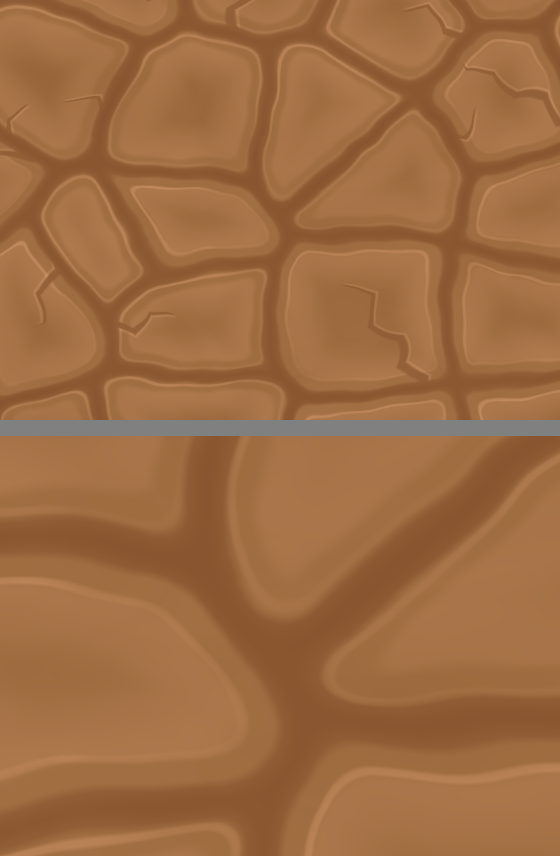
Top, the full canvas; bottom, a detail of the centre.
This texture is drawn by a Shadertoy shader. Its source:

```glsl
// Hand-painted cracked clay: rounded stones with chipped rims, split by dark grooves.

const vec3 DARK_CLAY  = vec3(0.55, 0.35, 0.20);
const vec3 MID_CLAY   = vec3(0.62, 0.42, 0.25);
const vec3 LIGHT_CLAY = vec3(0.68, 0.47, 0.30);
const vec2 STONES = vec2(2.9, 3.2);      // stones per canvas height
const float JITTER = 0.86;               // irregularity of the stones
const float ROUNDING = 0.08;             // softness of stone corners
const float GROOVE = 0.055;              // half width of the grooves
const float BEVEL = 0.125;               // where the flat face begins
const float RIM_WIDTH = 0.010;           // half width of the light edge strokes
const float RIM_LIGHT = 1.5;
const float CRACK_WIDTH = 0.030;
const vec2 LIGHT_DIR = vec2(-0.5, 0.85);

vec2 hash2(vec2 p) {
    return fract(sin(vec2(dot(p, vec2(127.1, 311.7)),
                          dot(p, vec2(269.5, 183.3)))) * 43758.5);
}

mat2 rotation(float a) {
    return mat2(cos(a), sin(a), -sin(a), cos(a));
}

// Layered, warped sines: soft brush-like variation in about -1..1
float brush(vec2 p) {
    float sum = 0.0, amp = 0.6;
    for (int i = 0; i < 5; i++) {
        p = rotation(1.1) * p * 1.65 + 0.8 * sin(p.yx * 1.2 + float(i));
        sum += amp * sin(p.x) * cos(p.y * 0.8);
        amp *= 0.62;
    }
    return sum;
}

float smoothMin(float a, float b, float k) {
    float h = max(k - abs(a - b), 0.0) / k;
    return min(a, b) - h * h * k * 0.25;
}

vec2 seedOf(vec2 cell) {
    return cell + 0.5 + JITTER * (hash2(cell) - 0.5);
}

// Distance to the stone border; also gives the stone's cell and local position
float stoneBorder(vec2 p, out vec2 cell, out vec2 local) {
    float nearest = 9.0;
    vec2 base = floor(p);
    for (int j = -1; j <= 1; j++)
    for (int i = -1; i <= 1; i++) {
        vec2 c = base + vec2(i, j);
        vec2 r = p - seedOf(c);
        float d = dot(r, r);
        if (d < nearest) { nearest = d; cell = c; local = r; }
    }
    float border = 1.0;
    vec2 seed = seedOf(cell);
    for (int j = -2; j <= 2; j++)
    for (int i = -2; i <= 2; i++) {
        if (i == 0 && j == 0) continue;
        vec2 toOther = seedOf(cell + vec2(i, j)) - seed;
        float d = dot(0.5 * toOther - local, normalize(toOther));
        border = smoothMin(border, d, ROUNDING);
    }
    return border;
}

// Zigzag crack running in from the border: x = dark core, y = lit lip
vec2 crack(vec2 local, vec2 rnd) {
    vec2 q = rotation(rnd.x * 6.283) * local;
    float tip = mix(-0.45, 0.32, rnd.y);
    float zigzag = 0.24 * (abs(fract(q.x * 2.7 + rnd.x * 7.0) - 0.5) - 0.25)
                 + 0.03 * sin(q.x * 13.0 + rnd.y * 9.0);
    float side = q.y - zigzag;
    float width = 0.004 + CRACK_WIDTH * smoothstep(tip, tip + 0.6, q.x);
    float along = smoothstep(tip, tip + 0.06, q.x);
    float core = 1.0 - smoothstep(width * 0.6, width + 0.012, abs(side));
    float lip = 1.0 - smoothstep(0.004, 0.018, abs(side - width - 0.014));
    return along * vec2(core, lip);
}

void mainImage(out vec4 fragColor, in vec2 fragCoord) {
    vec2 p = fragCoord / iResolution.y * STONES + vec2(3.0, 7.0);

    // Wobble the outlines
    vec2 wobble = sin(p.yx * 5.0 + 1.5 * sin(p * 3.1)) * 0.030
                + sin(p.yx * 17.0 + 2.0 * sin(p * 9.0)) * 0.007;
    vec2 cell, local;
    float d = stoneBorder(p + wobble, cell, local);
    vec2 rnd = hash2(cell + 41.0);
    float blotch = brush(p * 1.3);
    float strokes = brush(p * vec2(2.6, 3.4) + 20.0);

    // Stone face: bright near the rim, darker towards the middle
    float face = mix(0.85, -0.20, smoothstep(0.14, 0.46, d + 0.09 * blotch));
    face += 0.30 * blotch + 0.20 * strokes;
    float bevel = 0.12 + 0.20 * strokes;
    float tone = mix(bevel, face, smoothstep(BEVEL - 0.02, BEVEL + 0.025, d + 0.012 * strokes));

    // Cracks in some stones
    float cracked = 0.0;
    for (int i = 0; i < 2; i++) {
        vec2 r = hash2(cell * 1.7 + float(i) * 13.0 + 5.0);
        if (fract(r.x * 17.0 + r.y * 5.0) > 0.52) continue;
        vec2 c = crack(local, r);
        tone = mix(tone + 0.9 * c.y, -0.85, c.x * 0.85);
        cracked = max(cracked, c.x);
    }

    // Grooves, with a darker core
    float groove = 1.0 - smoothstep(GROOVE - 0.018, GROOVE + 0.012, d + 0.008 * strokes);
    float depth = -0.80 - 0.35 * (1.0 - smoothstep(0.0, GROOVE, d)) + 0.15 * blotch;
    tone = mix(tone, depth, groove);

    // Thin light strokes on the outer or inner edge of the bevel
    float edge = mix(GROOVE + 0.012, BEVEL, step(0.6, rnd.x)) + 0.006 * strokes;
    float rim = 1.0 - smoothstep(RIM_WIDTH * 0.4, RIM_WIDTH * 1.6, abs(d - edge));
    float lit = 0.55 + 0.35 * dot(normalize(local + 1e-4), LIGHT_DIR) + 0.4 * blotch;
    tone += RIM_LIGHT * rim * clamp(lit, 0.12, 1.0) * (1.0 - cracked);

    vec3 color = MID_CLAY + max(tone, 0.0) * (LIGHT_CLAY - MID_CLAY)
                          + min(tone, 0.0) * (MID_CLAY - DARK_CLAY);
    fragColor = vec4(color, 1.0);
}
```
